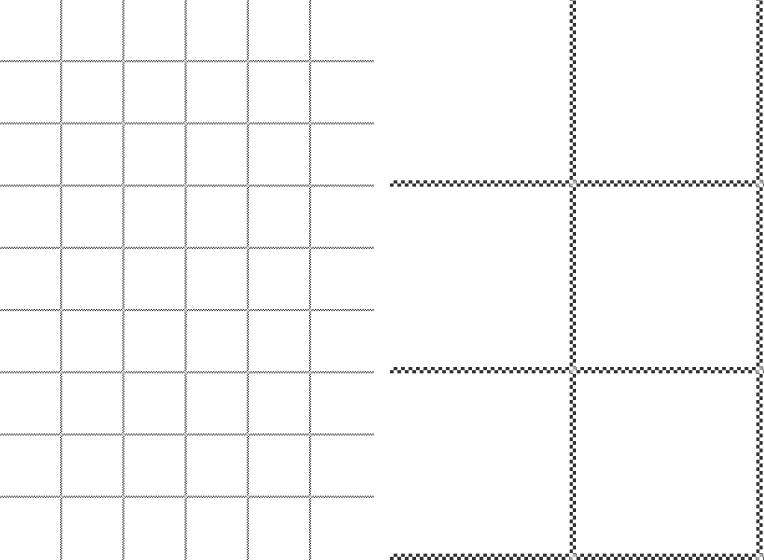
Left: the whole. Right: its middle third, enlarged.
Write a Shadertoy shader that draws this pattern.

```glsl
// A white sheet ruled into 6 by 9 square cells by fine stitched lines.
// Each line is two rows of staggered dark dashes; box-filtered interval
// and square-wave formulas give smooth edges at any size.

// Share of the pixel footprint centred on x that lies between lo and hi.
float coverage(float lo, float hi, float x, float footprint) {
    float overlap = min(hi, x + 0.5 * footprint) - max(lo, x - 0.5 * footprint);
    return max(overlap, 0.0) / footprint;
}

// Integral of a square wave that is on for the first half of each unit.
float dashIntegral(float x) {
    return 0.5 * floor(x) + min(fract(x), 0.5);
}

float dashes(float x, float footprint) {
    return (dashIntegral(x + 0.5 * footprint) - dashIntegral(x - 0.5 * footprint)) / footprint;
}

// Two staggered dash rows, with 25 dashes to the cell.
float stitchedLine(float across, float along, float footprint) {
    float halfWidth = 0.017;
    float nearRow = coverage(-halfWidth, 0.0, across, footprint);
    float farRow = coverage(0.0, halfWidth, across, footprint);
    return nearRow * dashes(along * 25.0, footprint * 25.0)
         + farRow * dashes(along * 25.0 + 0.5, footprint * 25.0);
}

void mainImage(out vec4 fragColor, in vec2 fragCoord) {
    // Cell units measured from the top left; lines sit just before cell ends
    vec2 grid = vec2(fragCoord.x, iResolution.y - fragCoord.y) * 9.0 / iResolution.y + 0.017;
    float footprint = 9.0 / iResolution.y;
    vec2 lineIndex = round(grid);
    vec2 offset = grid - lineIndex;

    // Only inner lines are ruled; the sheet border stays clean
    vec2 inner = step(vec2(0.5), lineIndex) * step(lineIndex, vec2(5.5, 8.5));
    float vertical = inner.x * stitchedLine(offset.x, grid.y, footprint);
    float horizontal = inner.y * stitchedLine(offset.y, grid.x, footprint);

    // Dashes thin out where two lines cross
    float crossing = inner.x * inner.y
                   * coverage(-0.017, 0.017, offset.x, footprint)
                   * coverage(-0.017, 0.017, offset.y, footprint);
    float ink = max(vertical, horizontal) * (1.0 - 0.6 * crossing);

    fragColor = vec4(mix(vec3(1.0), vec3(0.18), ink), 1.0);
}
```
